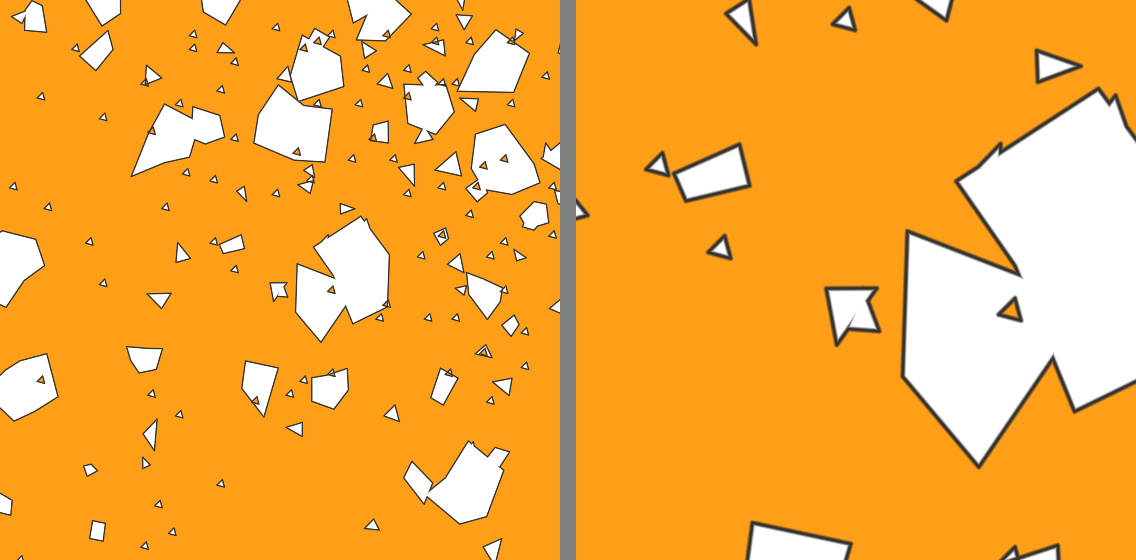
Left: the whole. Right: its middle third, enlarged.
This pattern is drawn by a three.js fragment shader. Its source:

```glsl
#define LARGE_CELLS 6.0
#define MEDIUM_CELLS 10.0
#define TINY_CELLS 16.0
#define LARGE_SHARE 0.58
#define MEDIUM_SHARE 0.55
#define TINY_SHARE 0.33
#define LATTICE 81.0
#define LINE_HALF 0.0012
#define SOFT 0.001
#define PAPER vec3(1.0, 0.62, 0.09)
#define FILL vec3(1.0)
#define INK vec3(0.2, 0.19, 0.18)

varying vec2 vUv;

float hash(vec2 p) {
  return fract(sin(dot(p, vec2(127.1, 311.7))) * 43758.5453);
}

// Corner of a shard: an even polygon, disturbed by its roughness
vec2 corner(float i, float sides, float radius, float rough, vec2 seed) {
  vec2 key = seed + 0.137 * (i + 7.0);
  float spin = 6.2832 * rough * rough * (hash(seed + 0.71) - 0.5);
  float jitter = 0.9 * rough * (hash(key) - 0.5);
  float angle = 1.31 + spin + 6.2832 * (i + jitter) / sides;
  float reach = radius * (1.0 - rough * hash(key + 0.053));
  return reach * vec2(cos(angle), sin(angle));
}

// Signed distance to a shard centred at the origin
float shard(vec2 p, float sides, float radius, float rough, vec2 seed) {
  vec2 a = corner(sides - 1.0, sides, radius, rough, seed);
  float nearest = 1.0;
  float side = 1.0;
  for (int k = 0; k < 9; k++) {
    float i = float(k);
    if (i > sides - 0.5) break;
    vec2 b = corner(i, sides, radius, rough, seed);
    vec2 edge = b - a;
    vec2 w = p - a;
    vec2 gap = w - edge * clamp(dot(w, edge) / dot(edge, edge), 0.0, 1.0);
    nearest = min(nearest, dot(gap, gap));
    // Even-odd crossing test
    if ((a.y > p.y) != (b.y > p.y) && w.x < edge.x * w.y / edge.y) side = -side;
    a = b;
  }
  return side * sqrt(nearest);
}

// Shards crowd towards the upper right
float crowding(vec2 p) {
  return mix(0.25, 1.75, smoothstep(0.3, 1.4, dot(p, vec2(0.9, 0.7))));
}

// One layer of scattered shards, merged together
// radii: smallest and largest, sides: fewest and added variety
float scatter(vec2 p, float cells, float share, vec2 radii, vec2 sides, float rough) {
  float d = 1.0;
  vec2 home = floor(p * cells);
  for (int y = -1; y <= 1; y++) {
    for (int x = -1; x <= 1; x++) {
      vec2 cell = home + vec2(float(x), float(y));
      vec2 seed = cell + cells * 3.7;
      vec2 centre = (cell + vec2(hash(seed + 0.31), hash(seed + 0.47))) / cells;
      centre = floor(centre * LATTICE) / LATTICE;
      if (hash(seed) > share * crowding(centre)) continue;
      float radius = mix(radii.x, radii.y, hash(seed + 0.59));
      vec2 q = p - centre;
      if (length(q) > radius + 0.01) continue;
      float count = sides.x + floor(sides.y * hash(seed + 0.83));
      d = min(d, shard(q, count, radius, rough, seed));
    }
  }
  return d;
}

void main() {
  vec2 p = vUv;
  float large = scatter(p, LARGE_CELLS, LARGE_SHARE, vec2(0.03, 0.105), vec2(4.0, 5.0), 0.65);
  float medium = scatter(p, MEDIUM_CELLS, MEDIUM_SHARE, vec2(0.015, 0.034), vec2(3.0, 1.4), 0.5);
  float tiny = scatter(p, TINY_CELLS, TINY_SHARE, vec2(0.008), vec2(3.0, 0.0), 0.0);

  // Tiny triangles cut holes where they fall on bigger shards
  float body = min(large, medium);
  float d = max(min(body, tiny), -max(body, tiny));

  // Fill, then outline
  vec3 color = mix(FILL, PAPER, smoothstep(-SOFT, SOFT, d));
  float line = 1.0 - smoothstep(LINE_HALF - SOFT, LINE_HALF + SOFT, abs(d));
  gl_FragColor = vec4(mix(color, INK, line), 1.0);
}
```
